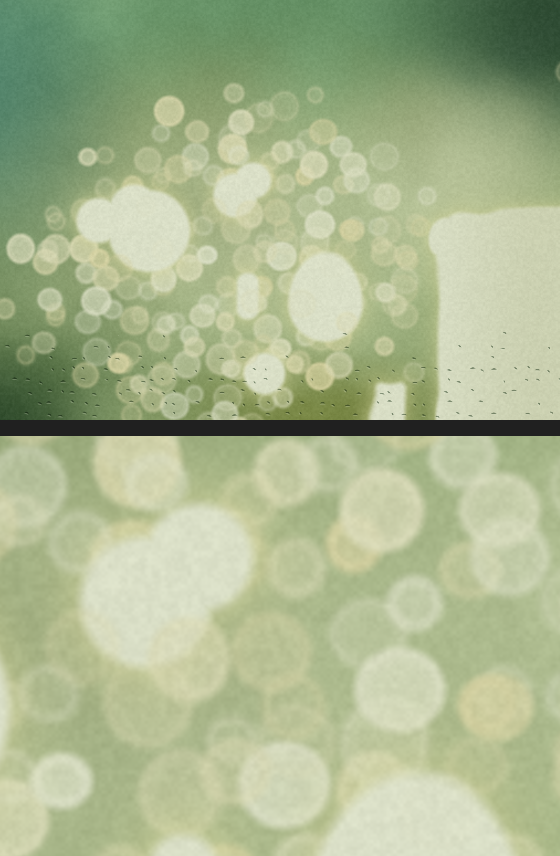
Top: the whole. Bottom: its middle third, enlarged.
A Shadertoy shader for this background:

```glsl
// Soft green haze with overlapping pale bokeh discs and larger blown-out lights.
// Colour gradients form the haze, distance fields the large lights, jittered
// cells the discs and the small dark drops near the bottom; fine grain on top.

#define DISC_RADIUS 0.031
#define DISC_EDGE 0.0045
#define DISC_DENSITY 0.80
#define DISC_OPACITY 0.75
#define LIGHT_EDGE 0.007
#define HALO_WIDTH 0.022
#define DROP_CELL 0.027
#define DROP_DENSITY 0.55
#define GRAIN 0.055
#define PALE vec3(0.86, 0.88, 0.79)
#define SAND vec3(0.71, 0.75, 0.59)
#define DARK vec3(0.14, 0.25, 0.16)

vec4 hash4(vec2 p) {
    vec4 q = fract(p.xyxy * vec4(0.1031, 0.1030, 0.0973, 0.1099));
    q += dot(q, q.wzxy + 33.33);
    return fract((q.xxyz + q.yzzw) * q.zywx);
}

float noise(vec2 p) {
    vec2 i = floor(p), f = fract(p);
    f = f * f * (3.0 - 2.0 * f);
    return mix(mix(hash4(i).x, hash4(i + vec2(1, 0)).x, f.x),
               mix(hash4(i + vec2(0, 1)).x, hash4(i + vec2(1, 1)).x, f.x), f.y);
}

float fbm(vec2 p) {
    float sum = 0.0, amp = 0.5;
    for (int i = 0; i < 4; i++) {
        sum += amp * noise(p);
        p = p * 2.03 + 17.0;
        amp *= 0.5;
    }
    return sum;
}

// 1 at the centre c, falling to 0 at the ellipse with radii r
float glow(vec2 p, vec2 c, vec2 r) {
    return 1.0 - smoothstep(0.0, 1.0, length((p - c) / r));
}

float circle(vec2 p, vec2 c, float r) { return length(p - c) - r; }

float box(vec2 p, vec2 c, vec2 halfSize, float r) {
    vec2 q = abs(p - c) - halfSize + r;
    return length(max(q, 0.0)) + min(max(q.x, q.y), 0.0) - r;
}

vec3 haze(vec2 p) {
    float cloud = fbm(p * 4.0) - 0.47;
    vec2 q = p + cloud * 0.14;
    vec3 col = mix(vec3(0.55, 0.63, 0.43), vec3(0.41, 0.58, 0.41), smoothstep(0.62, 1.0, q.y));
    col = mix(col, vec3(0.28, 0.49, 0.41), 0.85 * glow(q, vec2(-0.05, 0.80), vec2(0.45, 0.62)));
    col = mix(col, vec3(0.33, 0.44, 0.27), 0.95 * glow(q, vec2(0.0, 0.05), vec2(0.50, 0.45)));
    col = mix(col, vec3(0.45, 0.50, 0.22), 0.75 * glow(q, vec2(0.75, 0.0), vec2(0.50, 0.24)));
    col = mix(col, SAND, 0.70 * glow(q, vec2(0.60, 0.46), vec2(0.75, 0.45)));
    col = mix(col, DARK, 0.95 * glow(q, vec2(1.38, 0.98), vec2(0.62, 0.48)));
    col = mix(col, SAND, 0.85 * glow(q, vec2(1.12, 0.60), vec2(0.42, 0.34)));
    col = mix(col, DARK, 0.75 * glow(p, vec2(-0.06, -0.06), vec2(0.36, 0.30)));
    return col + cloud * 0.13;
}

// Signed distance to the union of the large lights
float lights(vec2 p) {
    vec2 egg = vec2(p.x, p.y > 0.27 ? mix(0.27, p.y, 0.72) : p.y);
    float d = min(circle(p, vec2(0.355, 0.450), 0.097), circle(p, vec2(0.235, 0.475), 0.053));
    d = min(d, circle(p, vec2(0.320, 0.500), 0.060));
    d = min(d, circle(egg, vec2(0.775, 0.275), 0.088));
    d = min(d, min(circle(p, vec2(0.560, 0.535), 0.052), circle(p, vec2(0.602, 0.570), 0.043)));
    d = min(d, box(p, vec2(0.590, 0.295), vec2(0.026, 0.055), 0.024));
    d = min(d, circle(p, vec2(0.630, 0.110), 0.049));
    float mass = box(p, vec2(1.40, 0.13), vec2(0.365, 0.37), 0.10);
    mass = min(mass, box(p, vec2(0.93, 0.0), vec2(0.045, 0.10), 0.025));
    mass = min(mass, circle(p, vec2(1.060, 0.430), 0.046));
    return min(d, mass + 0.025 * (noise(p * 14.0) - 0.4));
}

// One layer of round highlights, scattered on a jittered grid
vec3 addDiscs(vec3 col, vec2 p, float cell, float seed) {
    vec2 home = floor(p / cell);
    for (int j = -1; j <= 1; j++)
    for (int i = -1; i <= 1; i++) {
        vec2 id = home + vec2(i, j);
        vec4 h = hash4(id + seed), k = hash4(id + seed + 71.0);
        vec2 c = (id + 0.5 + 0.7 * (h.xy - 0.5)) * cell;
        float region = smoothstep(0.0, 0.35, glow(c, vec2(0.54, 0.37), vec2(0.62, 0.54)));
        if (h.z > DISC_DENSITY * region) continue;
        float r = DISC_RADIUS * mix(0.72, 1.20, h.w);
        float d = length((p - c) * vec2(1.0, mix(0.94, 1.10, k.x))) - r;
        float fill = 1.0 - smoothstep(-DISC_EDGE, DISC_EDGE, d);
        float rim = exp(-pow((d + 0.006) / 0.0035, 2.0));
        float ring = exp(-pow((d + 0.35 * r) / 0.003, 2.0));
        float alpha = DISC_OPACITY * mix(0.22, 1.0, k.y * k.y);
        vec3 tint = mix(PALE, vec3(0.84, 0.82, 0.63), k.z);
        col = mix(col, tint, clamp(fill * alpha + 0.16 * rim + 0.05 * ring, 0.0, 1.0));
    }
    return col;
}

// Slanted dark drops with a light lower edge
vec3 addDrops(vec3 col, vec2 p) {
    vec2 id = floor(p / DROP_CELL);
    vec4 h = hash4(id + 211.0);
    vec2 q = (fract(p / DROP_CELL) - 0.5 - 0.4 * (h.xy - 0.5)) * DROP_CELL;
    float a = mix(-1.0, 0.1, h.z);
    q = mat2(cos(a), -sin(a), sin(a), cos(a)) * q;
    q.y += 30.0 * q.x * q.x;
    float size = mix(0.003, 0.0065, h.z);
    float on = step(h.w, DROP_DENSITY * (1.0 - smoothstep(0.06, 0.24, p.y)));
    float shade = 1.0 - smoothstep(0.5, 1.3, length(q / vec2(size, 0.0018)));
    float shine = 1.0 - smoothstep(0.4, 1.4, length((q + vec2(0.0, 0.003)) / vec2(size, 0.0017)));
    col = mix(col, PALE, 0.25 * on * shine);
    return mix(col, col * vec3(0.45, 0.52, 0.45), 0.75 * on * shade);
}

void mainImage(out vec4 fragColor, in vec2 fragCoord) {
    vec2 p = fragCoord / iResolution.y;
    vec3 col = haze(p);
    col = addDiscs(col, p, 0.086, 13.0);
    col = addDiscs(col, p, 0.073, 47.0);

    // Large lights with a warm halo
    float d = lights(p);
    col = mix(col, vec3(0.83, 0.83, 0.60), 0.45 * exp(-max(d, 0.0) / HALO_WIDTH));
    vec3 core = mix(PALE, vec3(0.80, 0.82, 0.70), smoothstep(0.95, 1.30, p.x));
    col = mix(col, core, 0.95 * (1.0 - smoothstep(-LIGHT_EDGE, LIGHT_EDGE, d)));
    col = addDiscs(col, p + 0.031, 0.115, 89.0);

    col = addDrops(col, p);
    col += GRAIN * (0.6 * noise(p * 190.0) + 0.4 * noise(p * 380.0) - 0.5);
    fragColor = vec4(clamp(col, 0.0, 1.0), 1.0);
}
```
